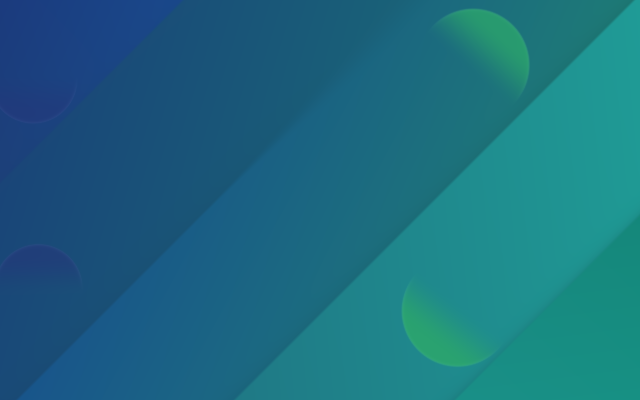
Give the GLSL for this background, as a WebGL 2 fragment shader.

```glsl
#version 300 es
precision highp float;
// Diagonal overlapping panels running from blue to teal, with half-faded discs.
// Each panel is a two-way gradient in rotated axes: s runs across the bands,
// t runs along them. Edges cast soft shadows; discs fade along a direction.
uniform vec2 u_resolution;
out vec4 fragColor;

// Band edges, measured along s = x + (1 - y) in canvas heights
const float EDGE_A = 0.458;
const float EDGE_B = 1.042;
const float EDGE_C = 1.586;
const float EDGE_D = 2.137;

const vec3 GREEN = vec3(0.17, 0.65, 0.42);
const vec3 VIOLET = vec3(0.15, 0.20, 0.48);

// Gradient along the band, shifted in colour across its width
vec3 panel(vec2 st, vec2 across, vec2 along, vec3 low, vec3 high, vec3 shift) {
  float u = (st.x - across.x) / (across.y - across.x);
  float v = (st.y - along.x) / (along.y - along.x);
  return mix(low, high, v) + (u - 0.5) * shift;
}

// Lay the next panel over the base, darkening the base just before the edge
vec3 overlay(vec3 base, vec3 next, float s, float edge, float depth, float width, float blur) {
  float shadow = depth * exp(-max(edge - s, 0.0) / width);
  return mix(base * (1.0 - shadow), next, smoothstep(-blur, blur, s - edge));
}

// Disc that is solid toward dir and vanishes past its middle, with a thin rim
vec3 disc(vec3 base, vec2 p, vec2 center, float radius, vec2 dir, vec3 tint,
          float strength, float blur) {
  vec2 q = p - center;
  float d = length(q) - radius;
  float side = dot(q, normalize(dir)) / radius;
  float inside = smoothstep(blur, -blur, d);
  float fade = smoothstep(-0.15, 0.75, side) * strength;
  float rim = exp(-abs(d) / 0.003) * smoothstep(-0.15, 0.4, side);
  vec3 color = mix(base, tint, inside * fade);
  return color + inside * rim * 0.05;
}

void main() {
  vec2 p = gl_FragCoord.xy / u_resolution.y;
  float blur = max(0.004, 1.0 / u_resolution.y);
  float s = p.x + 1.0 - p.y;
  float t = p.x + p.y;
  vec2 st = vec2(s, t);

  // Panels from the upper left corner to the lower right
  vec3 corner = panel(st, vec2(0.0, EDGE_A), vec2(0.55, 1.45),
    vec3(0.11, 0.235, 0.47), vec3(0.10, 0.265, 0.535), vec3(0.0, 0.04, 0.02));
  vec3 navy = panel(st, vec2(EDGE_A, EDGE_B), vec2(0.0, 2.0),
    vec3(0.10, 0.27, 0.47), vec3(0.10, 0.36, 0.47), vec3(0.0, 0.05, 0.0));
  vec3 blue = panel(st, vec2(EDGE_B, EDGE_C), vec2(0.0, 2.2),
    vec3(0.10, 0.36, 0.535), vec3(0.11, 0.44, 0.485), vec3(0.01, 0.06, -0.02));
  vec3 teal = panel(st, vec2(EDGE_C, EDGE_D), vec2(0.6, 2.5),
    vec3(0.12, 0.49, 0.53), vec3(0.12, 0.615, 0.59), vec3(0.0, 0.03, 0.01));
  vec3 sea = panel(st, vec2(EDGE_D, 2.6), vec2(1.15, 2.05),
    vec3(0.10, 0.57, 0.535), vec3(0.08, 0.54, 0.485), vec3(0.0, 0.02, 0.01));

  // Discs belong to their panels, so the panel edges clip them
  corner = disc(corner, p, vec2(0.083, 0.802), 0.110, vec2(0.0, -1.0), VIOLET, 0.4, blur);
  navy = disc(navy, p, vec2(0.096, 0.279), 0.110, vec2(0.0, 1.0), VIOLET, 0.5, blur);
  blue = disc(blue, p, vec2(1.183, 0.8375), 0.140, vec2(0.65, 0.76), GREEN, 0.78, blur);
  teal = disc(teal, p, vec2(1.144, 0.223), 0.139, vec2(-0.62, -0.78), GREEN, 0.86, blur);

  // The second edge dissolves toward the top
  float dissolve = smoothstep(1.0, 2.0, t);
  vec3 color = overlay(corner, navy, s, EDGE_A, 0.02, 0.03, blur * 1.5);
  color = overlay(color, blue, s, EDGE_B, 0.035 * (1.0 - dissolve), 0.04, blur * 1.5 + 0.06 * dissolve);
  color = overlay(color, teal, s, EDGE_C, 0.06, 0.03, blur * 1.5);
  color = overlay(color, sea, s, EDGE_D, 0.09, 0.018, blur * 1.5);
  fragColor = vec4(color, 1.0);
}
```
